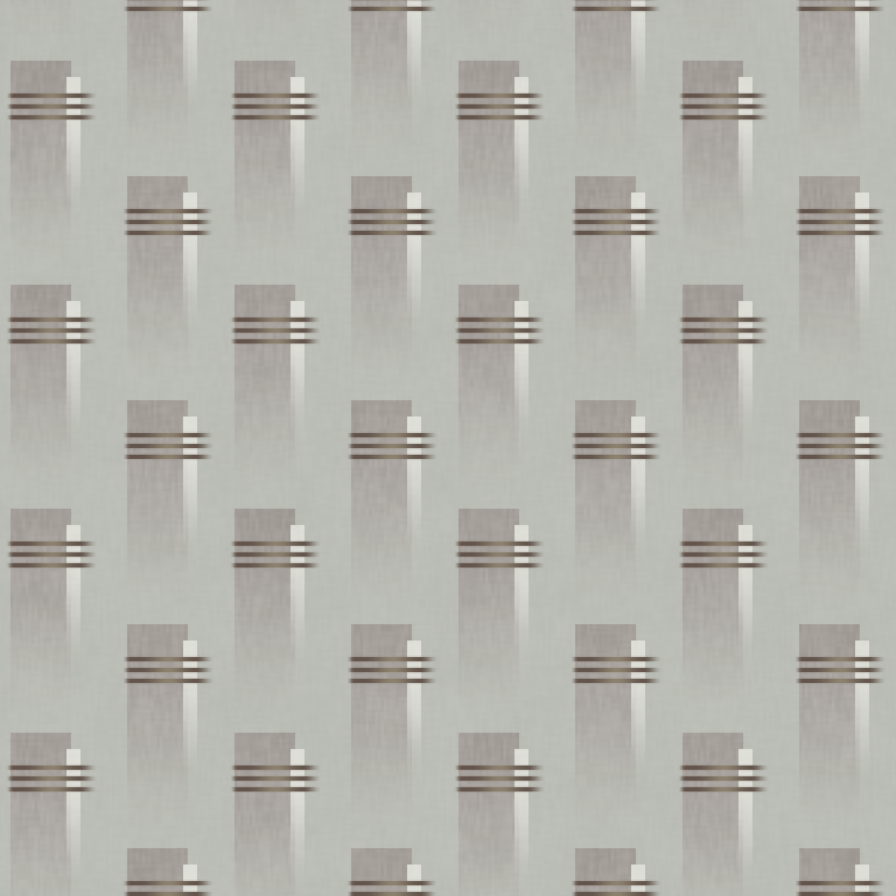
Give the GLSL for this pattern, as a WebGL 2 fragment shader.

```glsl
#version 300 es
precision highp float;
// Woven wallpaper: fading taupe panels in staggered columns, each with a pale
// side strip and three brown bars. One cell of 192 units holds two panels,
// and 4 by 4 cells fill the canvas; the weave is wrapped value noise.

uniform vec2 u_resolution;
out vec4 fragColor;

float hash(vec2 p) {
    vec3 q = fract(vec3(p.xyx) * vec3(0.1031, 0.1030, 0.0973));
    q += dot(q, q.yzx + 33.33);
    return fract((q.x + q.y) * q.z);
}

// Value noise on a lattice of whole size, so it wraps over the unit square
float wrappedNoise(vec2 uv, vec2 lattice) {
    vec2 p = uv * lattice;
    vec2 i = floor(p);
    vec2 f = fract(p);
    f = f * f * (3.0 - 2.0 * f);
    vec2 a = mod(i, lattice);
    vec2 b = mod(i + 1.0, lattice);
    return mix(mix(hash(a), hash(vec2(b.x, a.y)), f.x),
               mix(hash(vec2(a.x, b.y)), hash(b), f.x), f.y) - 0.5;
}

// Smooth coverage of the interval from lo to hi
float span(float x, float lo, float hi, float soft) {
    return smoothstep(lo - soft, lo + soft, x)
         * (1.0 - smoothstep(hi - soft, hi + soft, x));
}

void main() {
    vec2 uv = gl_FragCoord.xy / u_resolution;
    float soft = max(0.7, 384.0 / u_resolution.y);

    // Panel coordinates: x from its left edge, y downwards from its top
    vec2 p = vec2(uv.x, 1.0 - uv.y) * 768.0;
    p.x = mod(p.x, 192.0);
    p -= p.x < 95.0 ? vec2(9.0, 52.0) : vec2(109.0, 151.0);
    p.y = mod(p.y + 6.0, 192.0) - 6.0;

    // Weave: upright threads, level threads and broad mottling
    float upright = wrappedNoise(uv, vec2(300.0, 70.0));
    float level = wrappedNoise(uv, vec2(80.0, 300.0));
    float mottle = wrappedNoise(uv, vec2(24.0, 24.0));
    float weave = 0.012 * upright + 0.010 * level + 0.010 * mottle;
    vec3 color = vec3(0.732, 0.742, 0.712) + weave;

    // Taupe panel, dissolving towards its foot
    float panel = span(p.x, 0.0, 52.0, soft) * smoothstep(-soft, soft, p.y)
                * (1.0 - smoothstep(45.0, 178.0, p.y));
    vec3 taupe = mix(vec3(0.642, 0.618, 0.600), vec3(0.668, 0.648, 0.630),
                     smoothstep(0.0, 70.0, p.y));
    color = mix(color, taupe + 2.0 * weave + 0.015 * upright, panel);

    // Pale strip over the right edge of the panel
    float strip = span(p.x, 48.0, 60.0, soft) * smoothstep(14.0 - soft, 14.0 + soft, p.y)
                * (1.0 - smoothstep(35.0, 136.0, p.y));
    color = mix(color, vec3(0.870, 0.872, 0.845) + weave, strip);

    // Three bars, tan in the middle, dark and feathered at the ends
    vec3 bronze = mix(vec3(0.390, 0.335, 0.300), vec3(0.555, 0.510, 0.435),
                      span(p.x, 24.0, 47.0, 13.0));
    float reach = smoothstep(-4.0, 3.0, p.x) * (1.0 - smoothstep(59.0, 75.0, p.x));
    for (int i = 0; i < 3; i++) {
        float d = abs(p.y - 30.0 - 9.3 * float(i));
        float bar = 1.0 - smoothstep(1.9 - soft, 1.9 + soft, d);
        float shade = 0.25 * (1.0 - smoothstep(1.0, 4.0, d));
        color = mix(color, bronze, max(bar, shade) * reach);
    }

    fragColor = vec4(color, 1.0);
}
```
